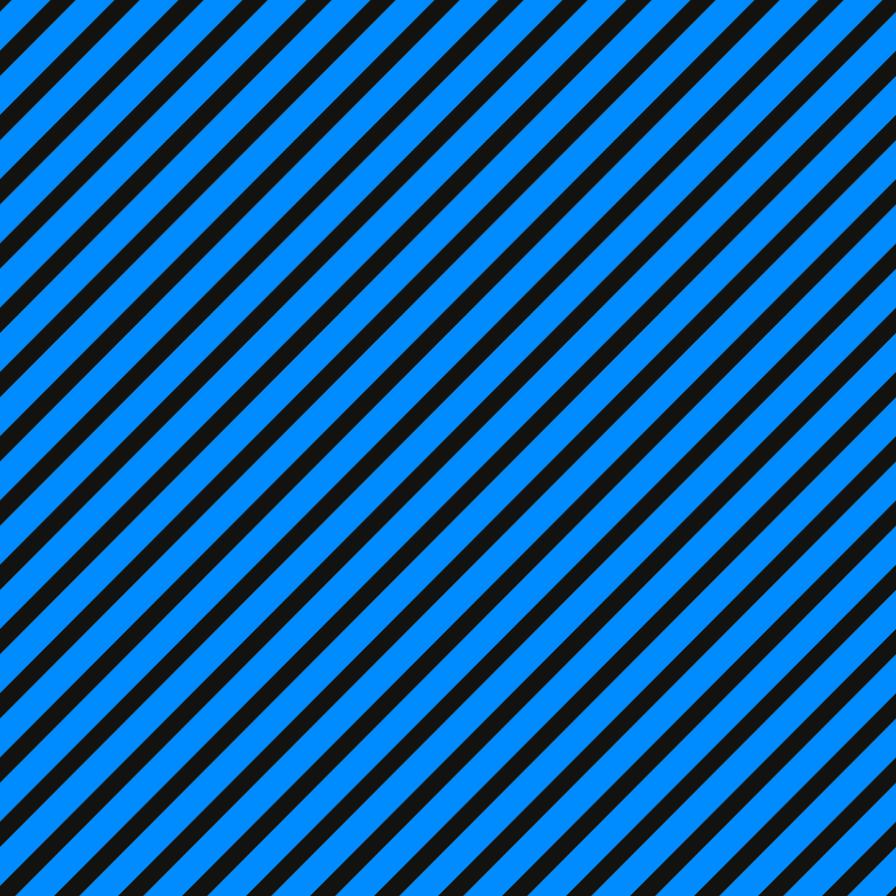
Write a WebGL 1 fragment shader that draws this pattern.

```glsl
precision highp float;
// Diagonal black stripes rising to the right over a bright blue ground.

uniform vec2 u_resolution;

const vec3 BLUE = vec3(0.0, 0.55, 0.995);
const vec3 BLACK = vec3(0.07, 0.07, 0.063);
const vec3 EDGE_TINT = vec3(0.08, 0.0, -0.08);

const float REPEATS = 14.0;        // stripes across the canvas
const float SLOPE = 0.9961;        // horizontal shift per unit of height
const float STRIPE_WIDTH = 0.394;  // black share of one period
const float STRIPE_CENTER = 0.986; // phase at the upper left corner
const float EDGE_PIXELS = 1.4;     // width of the smoothed edge

// Signed distance to the nearest stripe edge, in periods; negative inside.
float stripeDistance(float phase, float center, float width) {
  float offset = fract(phase - center + 0.5) - 0.5;
  return abs(offset) - 0.5 * width;
}

// Linear coverage ramp centred on the edge.
float coverage(float dist, float blur) {
  return clamp(0.5 + dist / blur, 0.0, 1.0);
}

// Blend of two colours with a faint warm fringe along the edge.
vec3 fringedMix(vec3 a, vec3 b, float t, vec3 tint) {
  return mix(a, b, t) + tint * 4.0 * t * (1.0 - t);
}

void main() {
  vec2 uv = gl_FragCoord.xy / u_resolution;
  vec2 direction = REPEATS * vec2(1.0, SLOPE);
  float phase = dot(vec2(uv.x, 1.0 - uv.y), direction);

  // Edge blur converted from pixels to periods.
  float blur = EDGE_PIXELS * length(direction / u_resolution);
  float dist = stripeDistance(phase, STRIPE_CENTER, STRIPE_WIDTH);
  float blueAmount = coverage(dist, blur);

  gl_FragColor = vec4(fringedMix(BLACK, BLUE, blueAmount, EDGE_TINT), 1.0);
}
```
